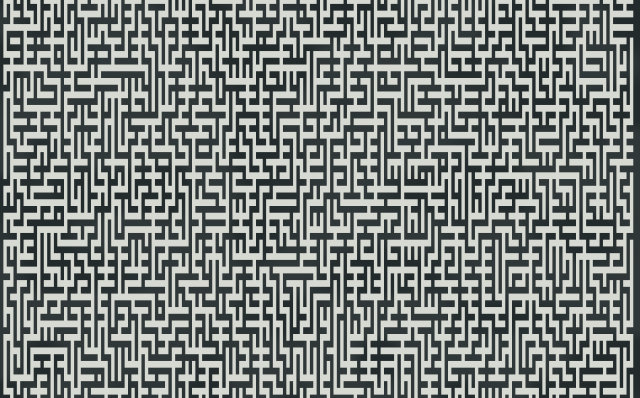
Write a Shadertoy shader that draws this pattern.

```glsl
// Dense maze of dark walls and pale corridors on a grid twice as tall as wide.
// Every wall pillar grows one wall towards a neighbour, which leaves half the
// area pale; a box filter over the wall blocks smooths the edges.

float hash(vec2 p) {
    vec3 q = fract(p.xyx * 0.1031);
    q += dot(q, q.yzx + 33.33);
    return fract((q.x + q.y) * q.z);
}

float smoothNoise(vec2 p) {
    vec2 i = floor(p), f = fract(p);
    f = f * f * (3.0 - 2.0 * f);
    return mix(mix(hash(i), hash(i + vec2(1, 0)), f.x),
               mix(hash(i + vec2(0, 1)), hash(i + vec2(1, 1)), f.x), f.y);
}

// Sideways wish of a pillar: left, right or none
float sidePick(vec2 pillar) {
    float h = hash(pillar + 17.0);
    return h < 0.29 ? -1.0 : h < 0.58 ? 1.0 : 0.0;
}

// Direction in which a pillar grows its wall
vec2 growth(vec2 pillar) {
    if (pillar.x < 0.5 || pillar.x > 93.5) return vec2(0);
    float side = sidePick(pillar);

    // Two neighbours never build the same wall: the right one turns upright
    if (side < 0.0 && sidePick(pillar - vec2(1, 0)) > 0.0) side = 0.0;
    if (side != 0.0) return vec2(side, 0);

    // Narrow bands of columns share their upright direction
    float band = floor(pillar.x / 3.0);
    return vec2(0, hash(vec2(band, 500.0)) < 0.5 ? -1.0 : 1.0);
}

// 1 for a wall block, 0 for a corridor block; pillars sit on even blocks
float wallAt(vec2 block) {
    if (block.x < 0.5 || block.x > 187.5) return 1.0;
    vec2 odd = mod(block, 2.0);
    if (odd.x + odd.y > 1.5) return 0.0;
    if (odd.x + odd.y < 0.5) return 1.0;

    // A block between two pillars is filled if either grows into it
    vec2 pillar = floor(block / 2.0);
    bool filled = growth(pillar) == odd || growth(pillar + odd) == -odd;
    return filled ? 1.0 : 0.0;
}

void mainImage(out vec4 fragColor, in vec2 fragCoord) {
    // 190 blocks across the canvas, each twice as tall as wide
    vec2 pixelSize = vec2(190, 95) / iResolution.x;
    vec2 p = fragCoord * pixelSize + vec2(0, 0.5);

    // Share of the pixel covered by each of the four nearest blocks
    vec2 block = floor(p - 0.5 * pixelSize);
    vec2 w = clamp((p + 0.5 * pixelSize - block - 1.0) / pixelSize, 0.0, 1.0);
    float wall = mix(
        mix(wallAt(block), wallAt(block + vec2(1, 0)), w.x),
        mix(wallAt(block + vec2(0, 1)), wallAt(block + vec2(1, 1)), w.x), w.y);

    // Walls drift gently between two charcoal tones
    float tone = smoothstep(0.3, 0.7, smoothNoise(p * vec2(0.08, 0.16)));
    vec3 charcoal = mix(vec3(0.135, 0.165, 0.173), vec3(0.19, 0.217, 0.22), tone);
    vec3 paleGrey = vec3(0.845, 0.855, 0.825);
    fragColor = vec4(mix(paleGrey, charcoal, wall), 1.0);
}
```
